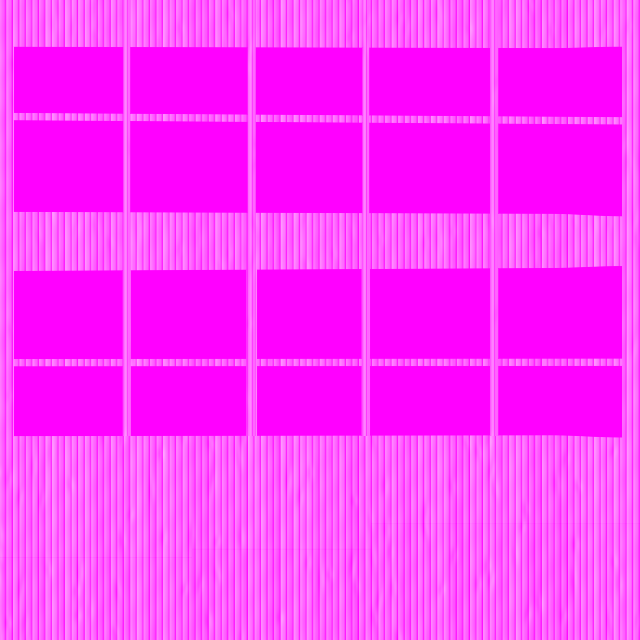
A three.js fragment shader for this texture map:

```glsl
varying vec2 vUv;

const float RIBS = 98.0;
const float RIB_SHIFT = 0.1;
const float EDGE = 0.0009;
const float GROOVE = 0.07;            // half width, in ribs

// Green level of each tone; red and blue stay full
const float PANE_TONE = 0.0;
const float GROOVE_TONE = 0.06;
const float SHADE_TONE = 0.28;
const float FACE_TONE = 0.40;
const float LIT_TONE = 0.52;

// Window layout
const vec2 SIDES = vec2(0.0217, 0.9720);
const vec4 POSTS = vec4(0.1980, 0.3932, 0.5716, 0.7721);
const vec4 POST_HALF_UPPER = vec4(0.0055, 0.0065, 0.0054, 0.0065);
const vec4 POST_HALF_LOWER = vec4(0.0064, 0.0085, 0.0066, 0.0065);
const float RAIL_HALF = 0.0057;

// Bottom, rail and top heights at the left and right ends
const vec3 UPPER_LEFT = vec3(0.669, 0.818, 0.927);
const vec3 UPPER_RIGHT = vec3(0.6654, 0.811, 0.9245);
const vec3 LOWER_LEFT = vec3(0.3185, 0.4333, 0.5765);
const vec3 LOWER_RIGHT = vec3(0.3200, 0.4340, 0.5820);
const float END_FLARE = 0.0035;

const vec2 DENT_GRID = vec2(30.0, 20.0);
const float DENT_SHARE = 0.4;
const float DENT_DEPTH = 0.2;

float hash(vec2 p) {
  p = fract(p * vec2(0.1031, 0.1137));
  p += dot(p, p.yx + 33.33);
  return fract((p.x + p.y) * p.x * 91.7);
}

float minPart(vec4 v) {
  return min(min(v.x, v.y), min(v.z, v.w));
}

float line(float d, float halfWidth, float soft) {
  return 1.0 - smoothstep(halfWidth - soft, halfWidth + soft, abs(d));
}

// Signed distance, positive inside the panes of one window band
float paneBand(vec2 p, vec3 left, vec3 right, vec4 postHalf) {
  vec3 level = mix(left, right, p.x);
  float flare = END_FLARE * smoothstep(0.86, 0.97, p.x);
  float across = min(p.x - SIDES.x, SIDES.y - p.x);
  across = min(across, minPart(abs(p.x - POSTS) - postHalf));
  float up = min(p.y - level.x + flare, level.z + flare * 0.7 - p.y);
  up = min(up, abs(p.y - level.y) - RAIL_HALF);
  return min(across, up);
}

// Scattered dents: each has a lit side and a shaded side
float dents(vec2 p) {
  vec2 g = p * DENT_GRID;
  float sum = 0.0;
  for (int j = -1; j <= 1; j++) {
    for (int i = -1; i <= 1; i++) {
      vec2 cell = floor(g) + vec2(float(i), float(j));
      float pick = hash(cell + 7.0);
      vec2 center = cell + vec2(hash(cell + 21.0), hash(cell + 53.0));
      vec2 d = g - center;
      d.x += d.y * (pick - 0.2) * 0.9;
      d *= vec2(7.0, 2.2 + 3.0 * hash(cell + 80.0));
      sum += step(pick, DENT_SHARE) * d.x * exp(-dot(d, d));
    }
  }
  return sum;
}

// Ribbed sheet with uneven ribs and grooves
float ribTone(vec2 p) {
  float s = p.x * RIBS + RIB_SHIFT;
  float id = floor(s);
  float f = s - id;
  float seed = hash(vec2(id, 3.0));
  float tone = mix(LIT_TONE, FACE_TONE, smoothstep(0.1, 0.65, f));
  tone = mix(tone, SHADE_TONE, smoothstep(0.68, 0.86, f));
  tone += (seed - 0.5) * 0.13;
  tone += 0.014 * (sin(p.y * 37.0 + id * 2.4) + sin(p.y * 91.0 + id * 5.1));
  float joint = floor(s + 0.5);
  float depth = mix(0.6, 1.0, hash(vec2(joint, 11.0)));
  return mix(tone, GROOVE_TONE, depth * line(s - joint, GROOVE, 0.08));
}

// Smooth upright with a center crease and dark edges
float postTone(float u) {
  float tone = mix(FACE_TONE, LIT_TONE, exp(-pow((u + 0.3) * 3.0, 2.0)));
  tone = mix(tone, 0.18, line(u - 0.15, 0.10, 0.12));
  return mix(tone, SHADE_TONE, smoothstep(0.75, 1.0, abs(u)));
}

void main() {
  vec2 p = vUv;
  float tone = ribTone(p);

  // Posts stand in front of the ribs above the lower sill
  for (int i = 0; i < 4; i++) {
    float u = (p.x - POSTS[i]) / POST_HALF_UPPER[i];
    float cover = line(u, 1.0, 0.12) * step(LOWER_LEFT.x, p.y);
    tone = mix(tone, postTone(u), cover);
  }

  // Dents and stepped sheet seams
  float wear = mix(1.0, 0.6, smoothstep(0.25, 0.4, p.y));
  tone += DENT_DEPTH * wear * dents(p);
  float seam = 0.129 + 0.013 * step(0.3, p.x) + 0.040 * step(0.58, p.x);
  tone -= 0.035 * line(p.y - seam, 0.0008, EDGE);
  tone -= 0.012 * step(p.y, seam);

  // Flat panes
  float pane = max(paneBand(p, UPPER_LEFT, UPPER_RIGHT, POST_HALF_UPPER),
                   paneBand(p, LOWER_LEFT, LOWER_RIGHT, POST_HALF_LOWER));
  tone = mix(tone, PANE_TONE, smoothstep(-EDGE, EDGE, pane));
  gl_FragColor = vec4(1.0, clamp(tone, 0.0, 1.0), 1.0, 1.0);
}
```
